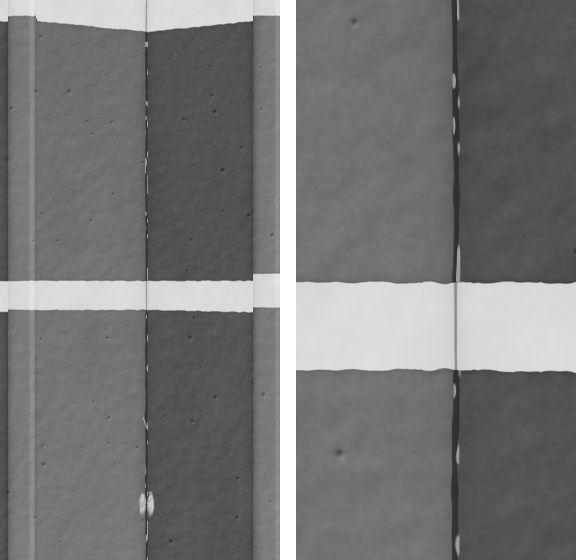
Left, the full canvas; right, a detail of the centre.
A Shadertoy shader for this texture:

```glsl
// Painted sheet-metal wall: raised ribs, two-tone grey panels, white bands and a worn seam.

// Layout, in canvas widths; y runs downward from 0 to 2
const float PERIOD = 0.878;       // rib to rib
const float RIB_START = 0.027;
const float RIB_WIDTH = 0.103;
const float SEAM = 0.496;         // measured from the rib's left edge
const float SEAM_HALF = 0.0042;
const float TOP_BAND_RIB = 0.057;
const float TOP_BAND_SEAM = 0.114;
const float TOP_BAND_SLOPE = 0.1;
const vec2 MID_BAND = vec2(1.003, 1.107);
const vec2 RIB_STEP = vec2(-0.025, -0.009);  // band shift on later ribs
const float RAGGED = 0.006;

// Wear
const vec2 CHIP_POS = vec2(0.496, 1.802);
const vec2 CHIP_SIZE = vec2(0.011, 0.039);
const float CHIP_GAP = 0.0145;
const vec2 SCRATCH_A = vec2(0.485, 1.492);
const vec2 SCRATCH_B = vec2(0.497, 1.528);
const float PIT_CELLS = 11.0;
const float PIT_CHANCE = 0.22;
const float BUMP = 0.06;

// Greys
const float LIGHT_PANEL = 0.425;
const float DARK_PANEL = 0.322;
const float RIB_GREY = 0.465;
const float WHITE = 0.855;
const float SEAM_DARK = 0.17;
const float BARE = 0.74;

float hash(vec2 p) {
    vec3 q = fract(p.xyx * 0.1031);
    q += dot(q, q.yzx + 33.33);
    return fract((q.x + q.y) * q.z);
}

float noise(vec2 p) {
    vec2 i = floor(p), f = fract(p);
    f = f * f * (3.0 - 2.0 * f);
    return mix(mix(hash(i), hash(i + vec2(1, 0)), f.x),
               mix(hash(i + vec2(0, 1)), hash(i + 1.0), f.x), f.y);
}

float fbm(vec2 p) {
    float sum = 0.0, amp = 0.5;
    for (int i = 0; i < 4; i++) {
        sum += amp * noise(p);
        p = p * 2.03 + 17.0;
        amp *= 0.5;
    }
    return sum;
}

float segmentDist(vec2 p, vec2 a, vec2 b) {
    vec2 d = b - a;
    return length(p - a - d * clamp(dot(p - a, d) / dot(d, d), 0.0, 1.0));
}

// Sparse dents: dark pit with a lit lower rim
float pits(vec2 p) {
    vec2 cell = floor(p * PIT_CELLS);
    float seed = hash(cell + 5.0);
    vec2 centre = 0.2 + 0.6 * vec2(hash(cell + 31.0), hash(cell + 67.0));
    vec2 d = (fract(p * PIT_CELLS) - centre) / mix(0.03, 0.075, hash(cell + 83.0));
    float pit = exp(-dot(d, d)) - 0.5 * exp(-dot(d - vec2(0.7, 1.3), d - vec2(0.7, 1.3)));
    return pit * step(seed, PIT_CHANCE);
}

void mainImage(out vec4 fragColor, in vec2 fragCoord) {
    vec2 p = fragCoord / iResolution.xy * vec2(1.0, 2.0);
    p.y = 2.0 - p.y;
    float px = 1.0 / iResolution.x;
    float id = floor((p.x - RIB_START) / PERIOD);
    float x = p.x - RIB_START - id * PERIOD;
    vec2 q = vec2(x, p.y);
    float fromSeam = x - SEAM;
    float rib = 1.0 - smoothstep(-px, px, x - RIB_WIDTH);
    float right = smoothstep(-px, px, fromSeam);

    // Panel paint, shaded toward the seam and the rib's shadow
    float leftGrey = LIGHT_PANEL + 0.022 * p.y - 0.07 * exp(-abs(fromSeam) / 0.018);
    float rightGrey = DARK_PANEL + 0.008 * p.y - 0.035 * exp(-abs(fromSeam) / 0.03)
                    - 0.07 * exp(-(PERIOD - x) / 0.012);
    float grey = mix(leftGrey, rightGrey, right);

    // Rib profile: shadowed left flank, highlight along the right shoulder
    float ribShade = -0.13 * exp(-x / 0.012)
                   + 0.075 * exp(-pow((x - 0.087) / 0.009, 2.0))
                   - 0.08 * exp(-pow((x - RIB_WIDTH) / 0.004, 2.0));
    grey = mix(grey, RIB_GREY + 0.012 * p.y + ribShade, rib);

    // Uneven roller paint and embossed grain
    float relief = fbm(p * 34.0) - fbm(p * 34.0 + vec2(0.3, 0.4));
    grey += BUMP * relief + 0.035 * (fbm(p * vec2(9.0, 4.0) + 40.0) - 0.47);
    grey += 0.02 * (noise(p * 190.0) - 0.5) - 0.15 * pits(p);

    // White bands with ragged, slightly stepped edges
    float rough = RAGGED * (fbm(vec2(p.x * 55.0, floor(p.y * 2.0 + 0.5) * 9.0)) - 0.47);
    float topEdge = mix(TOP_BAND_SEAM - TOP_BAND_SLOPE * abs(fromSeam), TOP_BAND_RIB, rib) + rough;
    vec2 mid = MID_BAND + RIB_STEP * rib * step(0.5, id);
    mid.y += 0.022 * max(fromSeam, 0.0) * (1.0 - rib);
    float bandDist = min(p.y - topEdge,
                         max(mid.x + rough - p.y, p.y - mid.y + rough));
    float white = WHITE + 0.45 * ribShade * rib + 0.04 * (fbm(p * vec2(14.0, 9.0)) - 0.47)
                + 0.025 * relief - 0.05 * exp(-abs(fromSeam) / 0.012);
    float band = 1.0 - smoothstep(-px, px, bandDist);
    grey -= 0.06 * exp(-abs(bandDist) / 0.004);
    grey = mix(grey, white, band);

    // Seam: wavering dark gap with flecks of exposed paint
    float waver = 0.003 * (noise(vec2(p.y * 14.0, 3.0)) - 0.5);
    float gapWidth = SEAM_HALF * mix(0.55, 1.1, noise(vec2(p.y * 40.0, 8.0))) * mix(1.0, 0.45, band);
    float gap = 1.0 - smoothstep(-px, px, abs(fromSeam - waver) - gapWidth);
    grey = mix(grey, SEAM_DARK, gap * mix(0.85, 0.4, band));
    float fleck = smoothstep(0.64, 0.8, noise(vec2(x * 160.0, p.y * 38.0) + 11.0));
    float fleckZone = 1.0 - smoothstep(0.003, 0.006, abs(fromSeam - waver - 0.001));
    grey = mix(grey, BARE, 0.75 * fleck * fleckZone * (1.0 - band));

    // Paired chips and a short scratch beside the seam
    vec2 c = vec2(abs(q.x - CHIP_POS.x) - CHIP_GAP, q.y - CHIP_POS.y);
    float chipDist = (length(c / CHIP_SIZE) - 1.0 + 0.8 * (fbm(q * 70.0) - 0.47)) * CHIP_SIZE.x;
    float chip = 1.0 - smoothstep(-px, px, chipDist);
    grey = mix(grey, BARE + 0.35 * (fbm(q * 110.0) - 0.5), chip);
    float scratch = 1.0 - smoothstep(-px, px, segmentDist(q, SCRATCH_A, SCRATCH_B) - 0.002);
    grey = mix(grey, BARE, scratch * 0.85);

    fragColor = vec4(vec3(clamp(grey, 0.0, 1.0)), 1.0);
}
```
